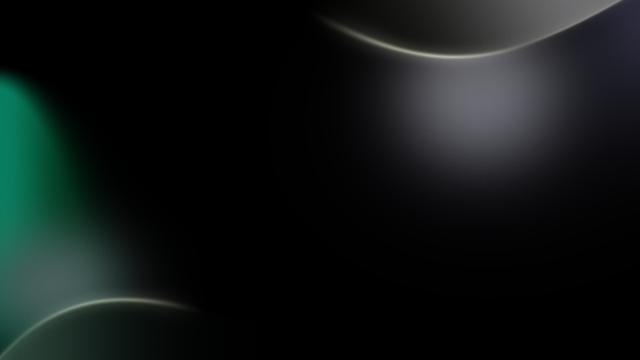
Give the GLSL for this background, as a Shadertoy shader.

```glsl
#define SILVER vec3(0.37, 0.37, 0.385)
#define NAVY vec3(0.17, 0.17, 0.235)
#define EMERALD vec3(0.03, 0.49, 0.37)
#define FOREST vec3(0.01, 0.34, 0.18)
#define MIST vec3(0.28, 0.37, 0.36)
#define MOSS vec3(0.16, 0.26, 0.22)
#define RIM vec3(0.62, 0.62, 0.54)
#define GRAIN 0.012

float hash(vec2 p) {
    vec3 q = fract(vec3(p.xyx) * 0.1031);
    q += dot(q, q.yzx + 33.33);
    return fract((q.x + q.y) * q.z);
}

// Elliptical glow; a higher power gives a flatter core
float glow(vec2 p, vec2 center, vec2 size, float power) {
    vec2 q = (p - center) / size;
    return exp(-pow(dot(q, q), power));
}

// Thin bright core with a faint halo around a curve
float rimLight(float d, float width) {
    float core = d / width;
    float halo = d / (width * 4.0);
    return 0.72 * exp(-core * core) + 0.28 * exp(-halo * halo);
}

// Signed distance to the valley of the upper sheet, positive above
float upperCurve(vec2 p) {
    float t = 3.0 * (p.x - 1.262);
    float slope = 0.57 * sin(t);
    return (p.y - 0.843 - 0.19 * (1.0 - cos(t))) / sqrt(1.0 + slope * slope);
}

// Signed distance to the crest of the lower sheet, positive above
float lowerCurve(vec2 p) {
    float t = p.x - 0.35;
    float slope = t * (3.3 * t - 1.8);
    return (p.y - 0.167 + t * t * (0.9 - 1.1 * t)) / sqrt(1.0 + slope * slope);
}

vec3 upperLight(vec2 p) {
    float d = upperCurve(p);

    // Silver pool below the fold, navy haze at the right
    vec3 below = SILVER * glow(p, vec2(1.33, 0.745), vec2(0.23, 0.21), 1.25);
    below += NAVY * 0.3 * glow(p, vec2(1.36, 0.64), vec2(0.34, 0.26), 1.0);
    below += NAVY * glow(p, vec2(1.82, 0.98), vec2(0.23, 0.3), 1.0);

    // Sheet above the fold brightens toward the right
    float sheen = smoothstep(1.05, 1.68, p.x + 0.5 * (p.y - 0.93));
    vec3 above = SILVER * sheen + RIM * 0.1 * smoothstep(0.86, 1.1, p.x);

    vec3 color = mix(below, above, smoothstep(-0.004, 0.004, d));
    float strength = smoothstep(0.84, 1.1, p.x) * (1.0 - 0.78 * smoothstep(1.18, 1.5, p.x));
    float width = mix(0.011, 0.006, smoothstep(0.88, 1.15, p.x));
    return color + RIM * 0.8 * strength * rimLight(d, width);
}

vec3 lowerLight(vec2 p) {
    float d = lowerCurve(p);

    // Green disk, crisp at the top left and soft toward the right
    float radius = length((p - vec2(-0.05, 0.21)) / vec2(0.49, 0.6));
    float softness = mix(0.1, 0.5, smoothstep(0.0, 0.3, p.x));
    float disk = 1.0 - smoothstep(1.0 - softness, 1.03, radius);
    vec3 green = mix(EMERALD, FOREST, smoothstep(0.0, 0.22, p.x));
    green *= disk * exp(-p.x * p.x / 0.06) * smoothstep(-0.15, 0.35, p.y);

    // Pale mist gathers over the crest
    float mist = glow(p, vec2(0.15, 0.21), vec2(0.2, 0.16), 1.15);
    vec3 above = mix(green, MIST, mist);

    float fade = p.x / 0.32;
    vec3 below = MOSS * exp(-fade * fade);
    vec3 color = mix(below, above, smoothstep(-0.004, 0.004, d));
    float strength = mix(0.22, 0.62, smoothstep(0.02, 0.33, p.x));
    strength *= 1.0 - smoothstep(0.36, 0.58, p.x);
    float width = mix(0.006, 0.01, smoothstep(0.35, 0.56, p.x));
    return color + RIM * strength * rimLight(d, width);
}

void mainImage(out vec4 fragColor, in vec2 fragCoord) {
    vec2 p = fragCoord / iResolution.y;
    vec3 color = upperLight(p) + lowerLight(p);

    // Fine film grain, only where there is light
    float grain = hash(floor(p * 432.0)) - 0.5;
    color += GRAIN * grain * smoothstep(0.0, 0.2, color.g);
    fragColor = vec4(clamp(color, 0.0, 1.0), 1.0);
}
```
